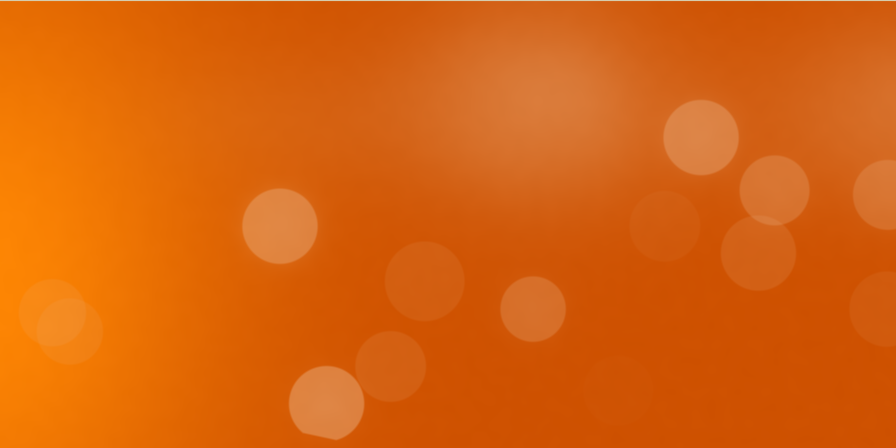
Write a Shadertoy shader that draws this background.

```glsl
// Warm orange backdrop: an amber glow on the left, peach haze along the top,
// and translucent bokeh discs, some bright with halos and others faint.
// Everything is composited from Gaussians and disc distances in canvas heights.

const vec3 DEEP_ORANGE = vec3(0.808, 0.318, 0.002);
const vec3 AMBER = vec3(0.995, 0.525, 0.012);
const vec3 PEACH = vec3(0.92, 0.71, 0.54);
const vec3 PALE_RIM = vec3(0.84, 0.80, 0.68);

// Discs: centre x, centre y, radius, opacity
const vec4 BRIGHT_DISCS[6] = vec4[6](
    vec4(0.625, 0.495, 0.084, 0.47), vec4(0.729, 0.099, 0.084, 0.48),
    vec4(1.565, 0.693, 0.084, 0.43), vec4(1.729, 0.575, 0.078, 0.31),
    vec4(1.190, 0.310, 0.073, 0.30), vec4(1.982, 0.565, 0.078, 0.27));
const vec4 FAINT_DISCS[8] = vec4[8](
    vec4(1.693, 0.435, 0.084, 0.15), vec4(1.484, 0.495, 0.079, 0.06),
    vec4(0.948, 0.372, 0.089, 0.11), vec4(0.872, 0.182, 0.079, 0.13),
    vec4(0.117, 0.302, 0.075, 0.13), vec4(0.156, 0.260, 0.074, 0.12),
    vec4(1.980, 0.310, 0.084, 0.09), vec4(1.380, 0.128, 0.078, 0.02));

vec2 hashGradient(vec2 cell) {
    float angle = 6.2832 * fract(sin(dot(cell, vec2(127.1, 311.7))) * 43758.5);
    return vec2(cos(angle), sin(angle));
}

float gradientNoise(vec2 p) {
    vec2 cell = floor(p), f = fract(p);
    vec2 blend = f * f * f * (f * (f * 6.0 - 15.0) + 10.0);
    float a = dot(hashGradient(cell), f);
    float b = dot(hashGradient(cell + vec2(1, 0)), f - vec2(1, 0));
    float c = dot(hashGradient(cell + vec2(0, 1)), f - vec2(0, 1));
    float d = dot(hashGradient(cell + vec2(1, 1)), f - vec2(1, 1));
    return mix(mix(a, b, blend.x), mix(c, d, blend.x), blend.y);
}

// Elliptical Gaussian
float glow(vec2 p, vec2 centre, vec2 radii) {
    vec2 q = (p - centre) / radii;
    return exp(-dot(q, q));
}

float discDistance(vec2 p, vec4 disc) {
    return length(p - disc.xy) - disc.z;
}

float coverage(float dist, float softness) {
    return 1.0 - smoothstep(-softness, softness, dist);
}

float hazeAmount(vec2 p) {
    float haze = 0.30 * glow(p, vec2(1.20, 0.79), vec2(0.25, 0.24));
    haze += 0.13 * glow(p, vec2(1.25, 0.74), vec2(0.65, 0.19));
    haze += 0.28 * glow(p, vec2(2.02, 0.76), vec2(0.24, 0.20));
    haze += 0.05 * glow(p, vec2(0.62, 0.73), vec2(0.30, 0.13));
    return haze * (1.0 + 0.12 * gradientNoise(p * 5.0));
}

void mainImage(out vec4 fragColor, in vec2 fragCoord) {
    vec2 p = fragCoord / iResolution.y;
    float pixel = 1.0 / iResolution.y;
    float softness = max(pixel, 0.003);

    // Orange field and peach haze
    float amber = glow(p, vec2(-0.06, 0.38), vec2(0.54, 0.75));
    vec3 color = mix(DEEP_ORANGE, AMBER, amber);
    color = mix(color, PEACH, hazeAmount(p));

    // Faint flat discs
    for (int i = 0; i < 8; i++) {
        vec4 disc = FAINT_DISCS[i];
        color = mix(color, PEACH, disc.w * coverage(discDistance(p, disc), softness));
    }

    // Bright discs with a soft halo; the lowest is trimmed by a slanted chord
    for (int i = 0; i < 6; i++) {
        vec4 disc = BRIGHT_DISCS[i];
        float dist = discDistance(p, disc);
        float halo = exp(-max(dist, 0.0) / 0.022) * disc.w * disc.w * 0.5;
        if (i == 1) {
            float chord = dot(disc.xy - p, vec2(0.21, 0.978)) - 0.075;
            dist = max(dist, chord);
            halo *= 0.3;
        }
        float core = 0.93 + 0.1 * glow(p, disc.xy, vec2(disc.z * 0.7));
        float body = coverage(dist, softness);
        color = mix(color, PEACH, mix(halo, disc.w * core, body));
    }

    // Fine mottling and the thin pale top rim
    color += 0.006 * gradientNoise(p * 28.0);
    float rim = smoothstep(-0.5 * pixel, 0.5 * pixel, p.y - 0.9974);
    color = mix(color, PALE_RIM, rim);
    fragColor = vec4(clamp(color, 0.0, 1.0), 1.0);
}
```
